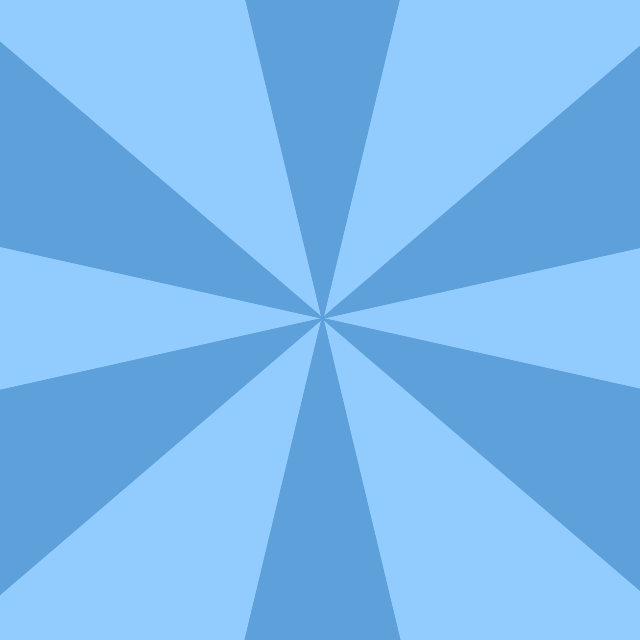
Reproduce this background procedurally as a WebGL 2 fragment shader.

```glsl
#version 300 es
precision highp float;
// Flat two-tone sunburst: pale blue rays fan out over a deeper blue ground.
// Folding the plane into one quadrant leaves a half ray on the x axis and one
// diagonal ray, each a signed wedge whose tip stops just short of the hub.

uniform vec2 u_resolution;
out vec4 fragColor;

const vec3 PALE_BLUE = vec3(0.572, 0.800, 1.000);
const vec3 DEEP_BLUE = vec3(0.366, 0.627, 0.856);
const vec2 HUB = vec2(0.5039, 0.5026);

vec2 direction(float angle) {
    return vec2(cos(angle), sin(angle));
}

float cross2(vec2 a, vec2 b) {
    return a.x * b.y - a.y * b.x;
}

// Positive inside the wedge that opens from tip between two angles in degrees
float wedge(vec2 p, vec2 tip, float lowAngle, float highAngle) {
    vec2 q = p - tip;
    float aboveLow = cross2(direction(radians(lowAngle)), q);
    float belowHigh = cross2(q, direction(radians(highAngle)));
    return min(aboveLow, belowHigh);
}

// Signed distance to the rays, mirrored over both axes through the hub
float sunburst(vec2 p) {
    vec2 folded = abs(p);
    float sideRay = wedge(folded, vec2(0.0039, 0.0), -12.57, 12.57);
    float diagonalRay = wedge(folded, vec2(0.0026, 0.0039), 40.55, 76.53);
    return max(sideRay, diagonalRay);
}

void main() {
    vec2 uv = gl_FragCoord.xy / u_resolution;
    float pixel = 1.0 / min(u_resolution.x, u_resolution.y);

    // Soften each edge over about one pixel
    float ray = smoothstep(-0.5 * pixel, 0.5 * pixel, sunburst(uv - HUB));
    fragColor = vec4(mix(DEEP_BLUE, PALE_BLUE, ray), 1.0);
}
```
